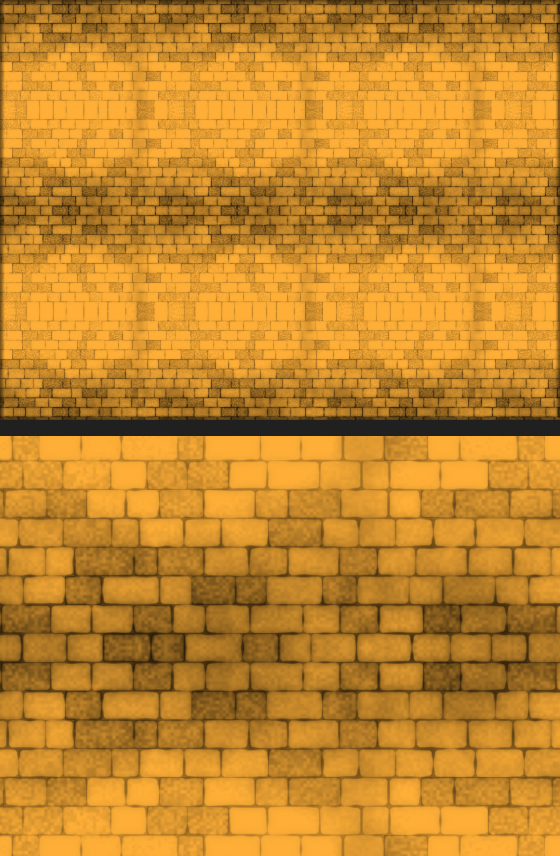
Top, the full canvas; bottom, a detail of the centre.
Write a WebGL 1 fragment shader that draws this texture.

```glsl
precision highp float;
// Weathered amber brick wall, mirrored vertically and repeating sideways, with sooty bands.

uniform vec2 u_resolution;

const float ROW_HEIGHT = 0.02285;       // share of canvas height
const float BRICK_ASPECT = 1.463;       // mean brick width in row heights
const float BRICKS = 12.0;              // bricks per horizontal repeat
const float HALF_ROWS = 10.5;           // rows between mirror lines
const float MIRROR_Y = 0.4985;          // centre of the middle dark band
const vec3 AMBER = vec3(1.0, 0.687, 0.217);

float hash(vec2 p) {
  vec3 q = fract(p.xyx * 0.1031);
  q += dot(q, q.yzx + 33.33);
  return fract((q.x + q.y) * q.z);
}

// Value noise that wraps in x after a whole number of cells.
float wrapNoise(vec2 p, float period) {
  vec2 i = floor(p);
  vec2 f = fract(p);
  f = f * f * (3.0 - 2.0 * f);
  float x0 = mod(i.x, period);
  float x1 = mod(i.x + 1.0, period);
  float low = mix(hash(vec2(x0, i.y)), hash(vec2(x1, i.y)), f.x);
  float high = mix(hash(vec2(x0, i.y + 1.0)), hash(vec2(x1, i.y + 1.0)), f.x);
  return mix(low, high, f.y);
}

// Irregular position of a vertical joint within its row.
float jointX(float index, float row) {
  return index + 0.5 * (hash(vec2(mod(index, BRICKS) + 17.0, row * 3.0 + 5.0)) - 0.5);
}

float roundedBox(vec2 p, vec2 halfSize, float radius) {
  vec2 q = abs(p) - halfSize + radius;
  return length(max(q, 0.0)) + min(max(q.x, q.y), 0.0) - radius;
}

// Returns signed distance to the brick in row heights, and its random value.
vec2 brick(vec2 p) {
  float row = floor(p.y + 0.5);
  float x = p.x + 0.5 * mod(row, 2.0) + 0.3 * hash(vec2(row, 41.0));
  float id = floor(x);
  if (x < jointX(id, row)) id -= 1.0;
  else if (x >= jointX(id + 1.0, row)) id += 1.0;
  float left = jointX(id, row);
  float right = jointX(id + 1.0, row);

  // The row on the bright mirror line is twice as tall.
  float halfHeight = row > HALF_ROWS - 1.0 ? 1.0 : 0.5;
  float centreY = row - 0.5 + halfHeight;
  vec2 local = vec2((x - 0.5 * (left + right)) * BRICK_ASPECT, p.y - centreY);
  vec2 halfSize = vec2(0.5 * (right - left) * BRICK_ASPECT, halfHeight);
  float d = roundedBox(local, halfSize - 0.04, 0.13);
  return vec2(d, hash(vec2(mod(id, BRICKS) + 3.0, row + 71.0)));
}

// Bell-shaped stain around a column, wrapped over the repeat.
float columnStain(float x, float centre, float width) {
  float dx = mod(x - centre + 0.5 * BRICKS, BRICKS) - 0.5 * BRICKS;
  return exp(-dx * dx / (width * width));
}

float canvasEdge(vec2 p, vec2 size) {
  vec2 d = min(p, size - p);
  return mix(0.5, 1.0, smoothstep(0.0, 0.013, min(d.x, d.y)));
}

void main() {
  vec2 canvas = gl_FragCoord.xy / u_resolution.y;
  float pixel = 1.0 / (u_resolution.y * ROW_HEIGHT);

  // Repeat sideways in brick units, mirror vertically in row units.
  float x = canvas.x / (ROW_HEIGHT * BRICK_ASPECT);
  float rows = (canvas.y - MIRROR_Y) / ROW_HEIGHT;
  float y = abs(mod(rows + HALF_ROWS, 2.0 * HALF_ROWS) - HALF_ROWS);
  vec2 p = vec2(mod(x, BRICKS), y);

  // Noise layers
  float cloud = 0.5 * wrapNoise(p * vec2(0.5, 0.45), BRICKS * 0.5)
              + 0.5 * wrapNoise(p * vec2(2.0, 1.4) + vec2(0.0, 30.0), BRICKS * 2.0);
  float grain = wrapNoise(p * vec2(13.0, 9.0) + vec2(0.0, 90.0), BRICKS * 13.0);
  float rough = wrapNoise(p * vec2(4.0, 3.0) + vec2(0.0, 60.0), BRICKS * 4.0);

  vec2 b = brick(p);
  float d = b.x + 0.07 * (rough - 0.5);
  float worn = smoothstep(0.45, 0.95, b.y);

  // Soot gathers around the dark mirror line.
  float soot = 1.0 - smoothstep(0.0, 0.72, y / HALF_ROWS);
  float blob = columnStain(p.x, 0.8, 1.5) + columnStain(p.x, 6.8, 1.5);
  float light = 1.15 - soot * (0.14 + 0.17 * blob * soot);
  light -= worn * (0.12 + 0.02 * soot);
  light -= cloud * (0.1 + 0.17 * soot);
  light -= grain * (0.04 + 0.13 * worn + 0.06 * soot);
  light -= 0.12 * columnStain(p.x, 9.9, 0.9) * (0.3 + 1.4 * cloud);
  light = min(light, 1.0);

  // Shaded brick rims and thin mortar joints
  float rim = exp(-9.0 * max(-d, 0.0));
  light *= 1.0 - rim * (0.04 + 0.18 * soot);
  float mortar = smoothstep(-0.5 * pixel, 0.5 * pixel + 0.03, d);
  light *= 1.0 - mortar * (0.22 + 0.3 * soot) * (0.45 + 0.7 * rough);

  light *= canvasEdge(canvas, u_resolution / u_resolution.y);
  gl_FragColor = vec4(AMBER * clamp(light, 0.08, 1.0), 1.0);
}
```
